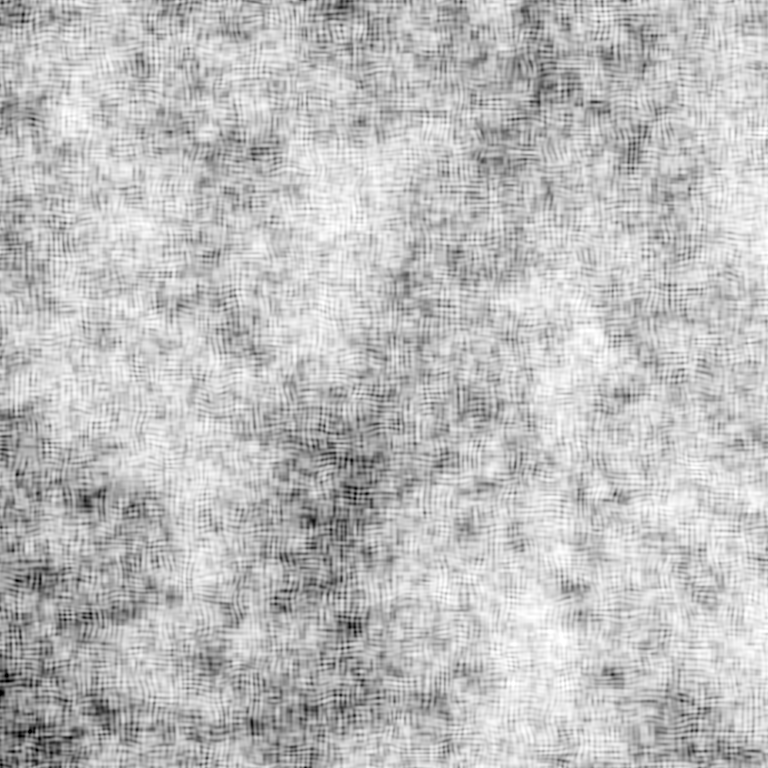
Give the GLSL for this texture, as a WebGL 2 fragment shader.

```glsl
#version 300 es
precision highp float;
// Mottled grey cloth: soft cloudy stains, darker towards the left, under a fine
// irregular weave. Stains are layered noise plus cellular knots; the weave is
// stretched noise and wavering sines; an exponential curve sets the grey tones.

uniform vec2 u_resolution;
out vec4 fragColor;

const float TAU = 6.2831853;
const float THREADS = 135.0;   // threads across the canvas

// Integer hash of a lattice cell, 0..1
float hash(vec2 cell, float seed) {
  uvec2 q = uvec2(ivec2(cell)) * uvec2(1597u, 3571u);
  uint h = (q.x ^ (q.y + uint(seed) * 7919u)) * 74779u;
  h = (h ^ (h >> 15)) * 43783u;
  h = (h ^ (h >> 13)) * 69069u;
  return float((h ^ (h >> 16)) & 65535u) / 65535.0;
}

// Smooth value noise, -1..1
float noise(vec2 p, float seed) {
  vec2 cell = floor(p);
  vec2 f = fract(p);
  f = f * f * (3.0 - 2.0 * f);
  float low = mix(hash(cell, seed), hash(cell + vec2(1, 0), seed), f.x);
  float high = mix(hash(cell + vec2(0, 1), seed), hash(cell + vec2(1, 1), seed), f.x);
  return 2.0 * mix(low, high, f.y) - 1.0;
}

// Cloudy stains: octaves turned against each other to hide the lattice
float clouds(vec2 p, float scale, float persistence) {
  const mat2 turn = mat2(0.8, 0.6, -0.6, 0.8);
  float sum = 0.0, amplitude = 1.0;
  p *= scale;
  for (int i = 0; i < 5; i++) {
    sum += amplitude * noise(p, float(i) + 1.0);
    p = turn * p * 2.0 + 3.7;
    amplitude *= persistence;
  }
  return sum;
}

// Sparse soft knots, at most one in each cell
float knots(vec2 p, float scale, float share) {
  p *= scale;
  vec2 home = floor(p);
  float sum = 0.0;
  for (int y = -1; y <= 1; y++) {
    for (int x = -1; x <= 1; x++) {
      vec2 cell = home + vec2(x, y);
      vec2 centre = cell + vec2(hash(cell, 21.0), hash(cell, 22.0));
      vec2 d = (p - centre) * vec2(0.8, 1.1);
      float present = step(hash(cell, 23.0), share);
      sum += present * exp(-dot(d, d) * 16.0);
    }
  }
  return sum;
}

// Threads running along y: short streaks and patches of regular ribs
float threads(vec2 p, float seed) {
  float streaks = noise(p * THREADS * vec2(1.7, 0.6), seed);
  float waver = 0.6 * noise(p * 32.0, seed + 1.0);
  float ribs = sin(TAU * (p.x * THREADS + waver));
  float patches = noise(p * 45.0, seed + 2.0);
  return 0.75 * streaks + 0.7 * ribs * patches;
}

void main() {
  vec2 p = gl_FragCoord.xy / u_resolution.y;
  float across = gl_FragCoord.x / u_resolution.x;

  // Broad stains and shading
  float stain = 0.93 * clouds(p, 4.5, 0.85);
  stain += 1.1 * (0.5 - across) + 0.5 * exp(-across * 22.0);
  stain += 1.1 * knots(p, 14.0, 0.22) - 0.06;

  // Weave in both directions, faded out where threads are too fine to draw
  float visible = smoothstep(1.5, 3.0, u_resolution.y / THREADS);
  float weave = visible * (threads(p, 31.0) + threads(p.yx, 41.0));

  // Long dark tail, compressed highlights
  float grey = 1.15 - 0.394 * exp(0.327 * (stain + weave));
  fragColor = vec4(vec3(clamp(grey, 0.0, 1.0)), 1.0);
}
```
